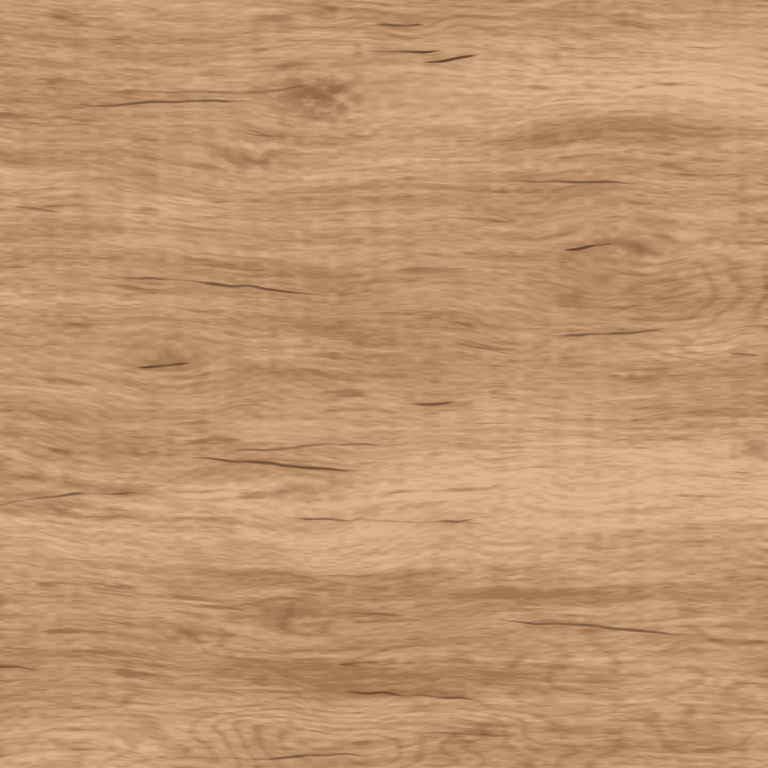
Reproduce this texture procedurally as a three.js fragment shader.

```glsl
#define LIGHT vec3(0.846, 0.688, 0.536)
#define DARK vec3(0.686, 0.522, 0.374)
#define KNOT_BROWN vec3(0.480, 0.325, 0.205)
#define CRACK_BROWN vec3(0.310, 0.200, 0.130)
#define CRACKS 30
#define KNOTS 11
#define CRACK_WIDTH 0.0018
#define BAND_CONTRAST 1.65
#define FIBRE_CONTRAST 0.54
#define FIGURE_CONTRAST 0.34

varying vec2 vUv;

float hash(vec2 p) {
  return fract(sin(dot(p, vec2(127.1, 311.7))) * 43758.5453);
}

float noise(vec2 p) {
  vec2 cell = floor(p);
  vec2 f = fract(p);
  f = f * f * (3.0 - 2.0 * f);
  float low = mix(hash(cell), hash(cell + vec2(1.0, 0.0)), f.x);
  float high = mix(hash(cell + vec2(0.0, 1.0)), hash(cell + vec2(1.0, 1.0)), f.x);
  return mix(low, high, f.y);
}

float fbm(vec2 p) {
  float sum = 0.0;
  float amplitude = 0.5;
  for (int i = 0; i < 4; i++) {
    sum += amplitude * noise(p);
    p = p * 2.03 + vec2(17.3, 9.1);
    amplitude *= 0.5;
  }
  return sum / 0.9375;
}

// Knots: x is the stain, y is the vertical bend of the grain around it
vec2 knots(vec2 p) {
  vec2 result = vec2(0.0);
  float rough = fbm(p * vec2(45.0, 85.0));
  for (int i = 0; i < KNOTS; i++) {
    float id = float(i);
    vec2 centre = vec2(hash(vec2(id, 3.7)), (id + hash(vec2(id, 8.2))) / float(KNOTS));
    float size = mix(0.009, 0.034, pow(hash(vec2(id, 5.9)), 3.0));
    vec2 d = (p - centre) / (size * vec2(1.7, 1.0));
    float r2 = dot(d, d);
    float stain = exp(-r2 * 0.9) * smoothstep(0.25, 0.70, rough);
    result.x = max(result.x, stain * mix(0.55, 1.0, hash(vec2(id, 1.4))));
    result.y -= (p.y - centre.y) * 0.5 * exp(-r2 * 0.22);
  }
  return result;
}

// Cracks: x is the sharp dark line, y is the soft shade beside it
vec2 cracks(vec2 p) {
  vec2 result = vec2(0.0);
  for (int i = 0; i < CRACKS; i++) {
    float id = float(i);
    vec2 centre = vec2(hash(vec2(id, 21.3)), (id + hash(vec2(id, 33.1))) / float(CRACKS));
    float reach = mix(0.03, 0.17, pow(hash(vec2(id, 47.9)), 1.4));
    float slope = (hash(vec2(id, 52.6)) - 0.5) * 0.20;
    float dx = p.x - centre.x;
    float along = dx / reach;
    float path = centre.y + slope * dx
      + 0.018 * (noise(vec2(p.x * 9.0, id * 7.3)) - 0.5)
      + 0.004 * (noise(vec2(p.x * 40.0, id * 3.1)) - 0.5);
    float dy = abs(p.y - path);
    float taper = max(0.0, 1.0 - along * along);
    float broken = smoothstep(0.15, 0.65, noise(vec2(p.x * 32.0, id * 11.7)));
    float width = CRACK_WIDTH * taper * mix(0.3, 1.0, broken);
    float line = 1.0 - smoothstep(width * 0.3, width + 0.0013, dy);
    float strength = mix(0.25, 0.95, hash(vec2(id, 61.2)));
    float fade = smoothstep(0.0, 0.7, taper) * strength;
    result.x = max(result.x, line * fade * mix(0.3, 1.0, broken));
    result.y = max(result.y, exp(-dy / 0.008) * fade);
  }
  return result;
}

void main() {
  vec2 p = vUv;
  vec2 knot = knots(p);
  vec2 crack = cracks(p);

  // Grain coordinates, bent by slow waves and knots
  vec2 g = p;
  g.y += knot.y + 0.075 * (fbm(p * vec2(2.2, 3.5) + 4.0) - 0.5);

  // Broad bands and narrower dark streaks
  float tone = 0.575 + BAND_CONTRAST * (fbm(g * vec2(1.3, 9.0) + 12.0) - 0.5);
  tone += 0.55 * (fbm(g * vec2(3.5, 42.0)) - 0.5);
  tone -= 0.50 * smoothstep(0.58, 0.80, fbm(g * vec2(2.6, 19.0) + 31.0));

  // Arched growth figure, only in patches
  float field = fbm(g * vec2(2.4, 6.5) + 53.0);
  float rings = pow(0.5 + 0.5 * sin(field * 95.0), 3.0);
  float patches = smoothstep(0.48, 0.68, fbm(p * vec2(2.0, 5.0) + 71.0));
  tone -= FIGURE_CONTRAST * patches * (rings - 0.25);

  // Fine fibres, pores and faint upright flecks
  tone += FIBRE_CONTRAST * (noise(g * vec2(12.0, 200.0)) - 0.5);
  tone += FIBRE_CONTRAST * (noise(g * vec2(90.0, 360.0)) - 0.5);
  tone -= 0.30 * smoothstep(0.70, 0.95, noise(g * vec2(30.0, 260.0) + 5.0));
  float flecks = noise(p * vec2(95.0, 14.0)) - 0.5;
  tone += 0.16 * flecks * smoothstep(0.45, 0.7, fbm(p * vec2(4.0, 5.0) + 90.0));

  // Short brown dashes, thin and scattered along the grain
  float dashes = smoothstep(0.66, 0.84, fbm(g * vec2(11.0, 75.0) + 140.0));

  vec3 colour = mix(DARK, LIGHT, clamp(tone, -0.35, 1.1));
  colour = mix(colour, KNOT_BROWN, 0.45 * dashes);
  colour = mix(colour, KNOT_BROWN, 0.70 * knot.x);
  colour = mix(colour, KNOT_BROWN, 0.28 * crack.y);
  colour = mix(colour, CRACK_BROWN, 0.88 * crack.x);
  gl_FragColor = vec4(colour, 1.0);
}
```
